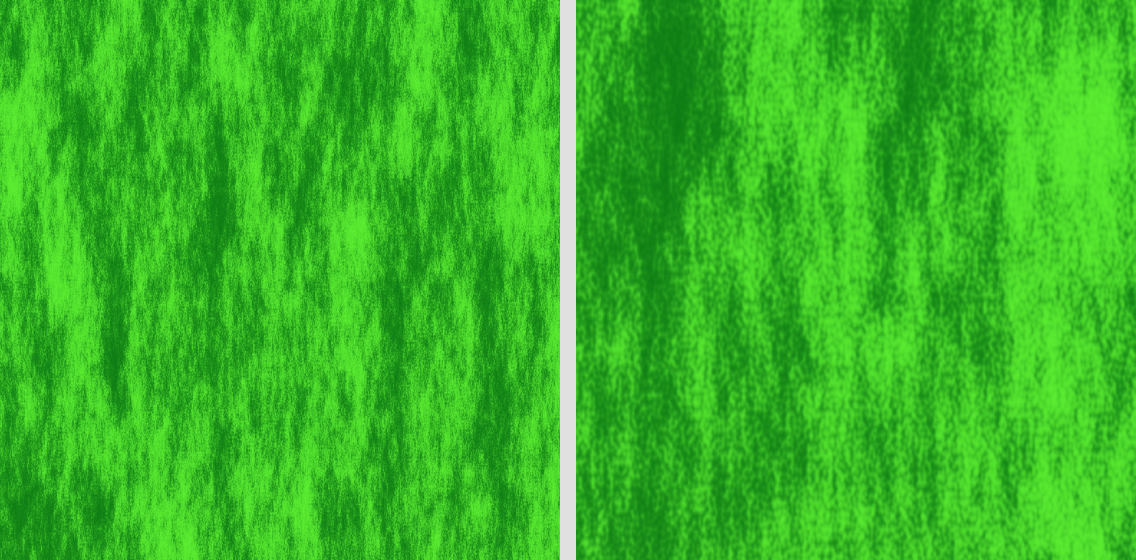
Left, the full canvas; right, a detail of the centre.
Give the GLSL for this texture, as a WebGL 2 fragment shader.

```glsl
#version 300 es
precision highp float;
// Vertical, grassy green fibres made of stretched gradient noise.

uniform vec2 u_resolution;
out vec4 fragColor;

const vec3 DARK_GREEN = vec3(0.03, 0.45, 0.07);
const vec3 LIGHT_GREEN = vec3(0.37, 0.95, 0.195);

const int OCTAVES = 6;
const vec2 BASE_FREQUENCY = vec2(8.0, 1.7);  // cells across the canvas
const vec2 LACUNARITY = vec2(2.0, 2.1);      // fine fibres are less stretched
const float GAIN = 0.88;
const vec2 GRAIN_FREQUENCY = vec2(390.0, 250.0);
const float GRAIN_AMOUNT = 0.36;
const int GRAIN_SEED = 31;
const float BRIGHTNESS = 0.52;
const float CONTRAST = 2.5;
const vec2 OCTAVE_SHIFT = vec2(23.61, 41.27);
const float TAU = 6.28319;

// Integer hash of a lattice cell, as a float in 0..1.
float hash(ivec2 cell, int seed) {
    uvec2 q = uvec2(cell) * uvec2(1597334673u, 3812015801u);
    uint h = q.x ^ q.y ^ (uint(seed) * 2798796415u);
    h = (h ^ (h >> 16)) * 2146121005u;
    h = (h ^ (h >> 15)) * 2221713035u;
    h ^= h >> 16;
    return float(h >> 8) / 16777216.0;
}

// Projection of the offset on the random unit gradient of a cell corner.
float cornerRamp(ivec2 cell, vec2 offset, int seed) {
    float angle = TAU * hash(cell, seed);
    return dot(vec2(cos(angle), sin(angle)), offset);
}

float gradientNoise(vec2 p, int seed) {
    ivec2 cell = ivec2(floor(p));
    vec2 f = fract(p);
    vec2 fade = f * f * f * (f * (f * 6.0 - 15.0) + 10.0);
    float a = cornerRamp(cell, f, seed);
    float b = cornerRamp(cell + ivec2(1, 0), f - vec2(1.0, 0.0), seed);
    float c = cornerRamp(cell + ivec2(0, 1), f - vec2(0.0, 1.0), seed);
    float d = cornerRamp(cell + ivec2(1, 1), f - vec2(1.0, 1.0), seed);
    return mix(mix(a, b, fade.x), mix(c, d, fade.x), fade.y);
}

// One noise layer, faded out where it is too fine for the pixel grid.
float layer(vec2 uv, vec2 frequency, int seed) {
    float cellsPerPixel = frequency.x / u_resolution.y;
    float visible = 1.0 - smoothstep(0.75, 1.5, cellsPerPixel);
    vec2 shift = OCTAVE_SHIFT * float(seed + 1);
    return visible * gradientNoise(uv * frequency + shift, seed);
}

// Sum of stretched octaves, normalised to the spread of a single one.
float fibres(vec2 uv) {
    vec2 frequency = BASE_FREQUENCY;
    float amplitude = 1.0;
    float total = 0.0;
    float energy = 0.0;
    for (int i = 0; i < OCTAVES; i++) {
        total += amplitude * layer(uv, frequency, i);
        energy += amplitude * amplitude;
        frequency *= LACUNARITY;
        amplitude *= GAIN;
    }
    return total / sqrt(energy);
}

// Bends large values softly towards -1 and 1.
float softLimit(float x) {
    return x * inversesqrt(1.0 + x * x);
}

void main() {
    vec2 uv = gl_FragCoord.xy / u_resolution.y;
    float grain = GRAIN_AMOUNT * layer(uv, GRAIN_FREQUENCY, GRAIN_SEED);
    float shade = BRIGHTNESS + 0.5 * softLimit(CONTRAST * (fibres(uv) + grain));
    fragColor = vec4(mix(DARK_GREEN, LIGHT_GREEN, shade), 1.0);
}
```
